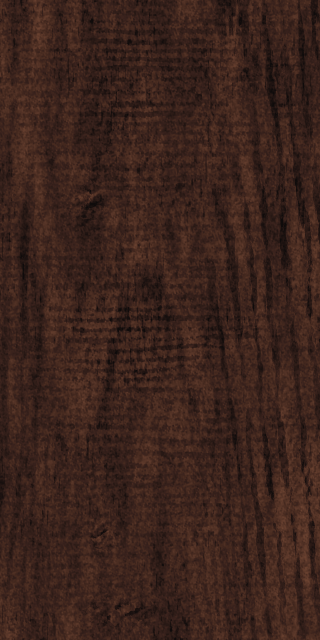
Reproduce this texture procedurally as a WebGL 1 fragment shader.

```glsl
#ifdef GL_FRAGMENT_PRECISION_HIGH
precision highp float;
#else
precision mediump float;
#endif
// Dark stained, rough sawn plank: a cathedral growth figure with streaks on
// the right, horizontal saw marks, fine pores and a few worn patches.
// All layers add to one tone value, which a colour ramp turns into wood.

uniform vec2 u_resolution;

const float HEART_X = 0.46;      // centre line of the cathedral figure
const float RING_WIDTH = 0.057;
const float SAW_PITCH = 0.032;

float hash(vec2 cell) {
  vec3 h = fract(cell.xyx * vec3(0.1031, 0.1030, 0.0973));
  h += dot(h, h.yzx + 33.33);
  return fract((h.x + h.y) * h.z);
}

// Value noise from 0 to 1.
float noise(vec2 p) {
  vec2 cell = floor(p);
  vec2 f = fract(p);
  f = f * f * (3.0 - 2.0 * f);
  float low = mix(hash(cell), hash(cell + vec2(1.0, 0.0)), f.x);
  float high = mix(hash(cell + vec2(0.0, 1.0)), hash(cell + 1.0), f.x);
  return mix(low, high, f.y);
}

// Layered noise centred on zero.
float fbm(vec2 p) {
  float sum = 0.0;
  float weight = 0.5;
  for (int i = 0; i < 4; i++) {
    sum += weight * (noise(p) - 0.5);
    p = p * 2.03 + 17.3;
    weight *= 0.56;
  }
  return sum;
}

float bump(float x, float centre, float width) {
  float d = (x - centre) / width;
  return exp(-d * d);
}

// Speckle of two sizes on tilted grids, centred on zero.
float grain(vec2 p) {
  vec2 tilted = vec2(p.x + 0.35 * p.y, p.y - 0.35 * p.x);
  return noise(tilted * vec2(205.0, 175.0)) + 0.7 * noise(p * vec2(118.0, 77.0) + 40.0) - 0.85;
}

// Growth field whose contours are nested arches, steeper at the edges.
float growthField(vec2 p) {
  float q = p.x - HEART_X;
  float slope = mix(0.04, 0.25, smoothstep(-0.42, -0.12, q));
  slope = mix(slope, 0.1, smoothstep(0.12, 0.32, q));
  float warp = 0.03 * fbm(p * vec2(5.0, 2.2)) + 0.012 * fbm(p * vec2(20.0, 9.0));
  return sqrt(q * q + 0.004) + slope * (p.y - 1.0) + warp;
}

// Dark late wood, broken into ragged strokes along the grain.
float ringTone(vec2 p, float speckle) {
  float field = growthField(p);
  float wave = 0.5 + 0.5 * cos(6.2832 * field / RING_WIDTH + 6.0 * fbm(p * vec2(6.0, 1.5)));
  float ragged = fbm(p * vec2(42.0, 8.0)) + 0.8 * fbm(p * vec2(90.0, 34.0)) + 0.18 * speckle;
  float streak = smoothstep(0.68, 0.92, wave + 1.1 * ragged);
  float right = smoothstep(0.58, 0.74, p.x);
  float left = smoothstep(0.3, 0.05, p.x);
  float strength = 0.25 + 1.35 * right + 0.4 * left;
  strength *= 0.4 + 1.2 * noise(p * vec2(7.0, 2.5) + 4.0);
  float below = smoothstep(0.5, 0.8, p.y);
  float arch = bump(field + 0.02 * ragged, 0.094, 0.014);
  arch *= below * smoothstep(-0.14, 0.04, ragged);
  float rim = bump(field, 0.122, 0.013) * below;
  return 0.2 + 0.3 * right - strength * streak - 1.4 * arch + 0.6 * rim;
}

// Horizontal saw marks, ragged, clearest across the middle of the plank.
float sawTone(vec2 p, float speckle) {
  float y = p.y + 0.03 * fbm(vec2(p.x * 3.0, p.y * 7.0));
  float wave = sin(6.2832 * y / SAW_PITCH + 5.0 * noise(vec2(2.0, y * 9.0)));
  wave += 2.0 * (noise(vec2(p.x * 7.0, y * 70.0)) - 0.5) + 1.1 * speckle;
  float band = 2.0 * smoothstep(-0.9, 0.5, wave) - 1.2;
  float area = bump(p.y, 0.87, 0.3) + 0.85 * bump(p.y, 1.72, 0.28);
  float middle = bump(p.x, HEART_X, 0.28);
  float patchy = 0.3 + 1.3 * noise(p * vec2(9.0, 12.0) + 31.0);
  return band * patchy * (0.15 + 0.5 * area * middle);
}

// Short thin pores and small dark flecks along the grain.
float poreTone(vec2 p) {
  float pore = noise(p * vec2(135.0, 30.0) + 8.0);
  float fleck = noise(p * vec2(110.0, 64.0) + 23.0);
  float cluster = noise(p * vec2(9.0, 5.0) + 51.0);
  float marks = 1.2 * smoothstep(0.78, 0.88, pore) + 0.9 * smoothstep(0.74, 0.84, fleck);
  return -marks * smoothstep(0.25, 0.75, cluster);
}

// Chipped surface, lit from one side.
float wornTone(vec2 p, vec2 centre, vec2 size) {
  vec2 d = (p - centre) / size;
  vec2 q = p * vec2(48.0, 74.0) + 4.0 * fbm(p * 30.0);
  float relief = noise(q) - noise(q + vec2(0.4, -0.5));
  float chip = smoothstep(0.64, 0.76, noise(q * 0.9 + 12.0));
  return exp(-dot(d, d)) * (3.2 * relief - 1.7 * chip);
}

vec3 blend(vec3 below, vec3 above, float tone, float from, float to) {
  return mix(below, above, clamp((tone - from) / (to - from), 0.0, 1.0));
}

vec3 woodColour(float tone) {
  vec3 c = blend(vec3(0.06, 0.045, 0.043), vec3(0.13, 0.08, 0.07), tone, -2.8, -1.5);
  c = blend(c, vec3(0.18, 0.11, 0.09), tone, -1.5, -0.72);
  c = blend(c, vec3(0.22, 0.13, 0.11), tone, -0.72, 0.0);
  c = blend(c, vec3(0.27, 0.16, 0.12), tone, 0.0, 0.7);
  c = blend(c, vec3(0.33, 0.20, 0.15), tone, 0.7, 1.55);
  return blend(c, vec3(0.42, 0.26, 0.19), tone, 1.55, 2.8);
}

void main() {
  vec2 p = gl_FragCoord.xy / u_resolution.x;
  float speckle = grain(p);

  float tone = 0.27 + ringTone(p, speckle) + sawTone(p, speckle) + poreTone(p);
  tone += 1.7 * fbm(p * vec2(4.0, 1.6) + 3.0);    // broad stain
  tone += 2.8 * fbm(p * vec2(26.0, 4.0) + 70.0);  // long fibres
  tone += 1.45 * speckle;
  tone -= 0.5 * bump(p.x, 0.45, 0.12) * (bump(p.y, 0.45, 0.3) + bump(p.y, 1.95, 0.25));
  tone -= 0.45 * bump(p.x, 0.28, 0.05) * smoothstep(0.9, 1.3, p.y);
  tone += wornTone(p, vec2(0.28, 1.37), vec2(0.05, 0.08));
  tone += wornTone(p, vec2(0.32, 0.33), vec2(0.04, 0.06));
  tone += wornTone(p, vec2(0.38, 0.09), vec2(0.10, 0.05));

  gl_FragColor = vec4(woodColour(tone), 1.0);
}
```
